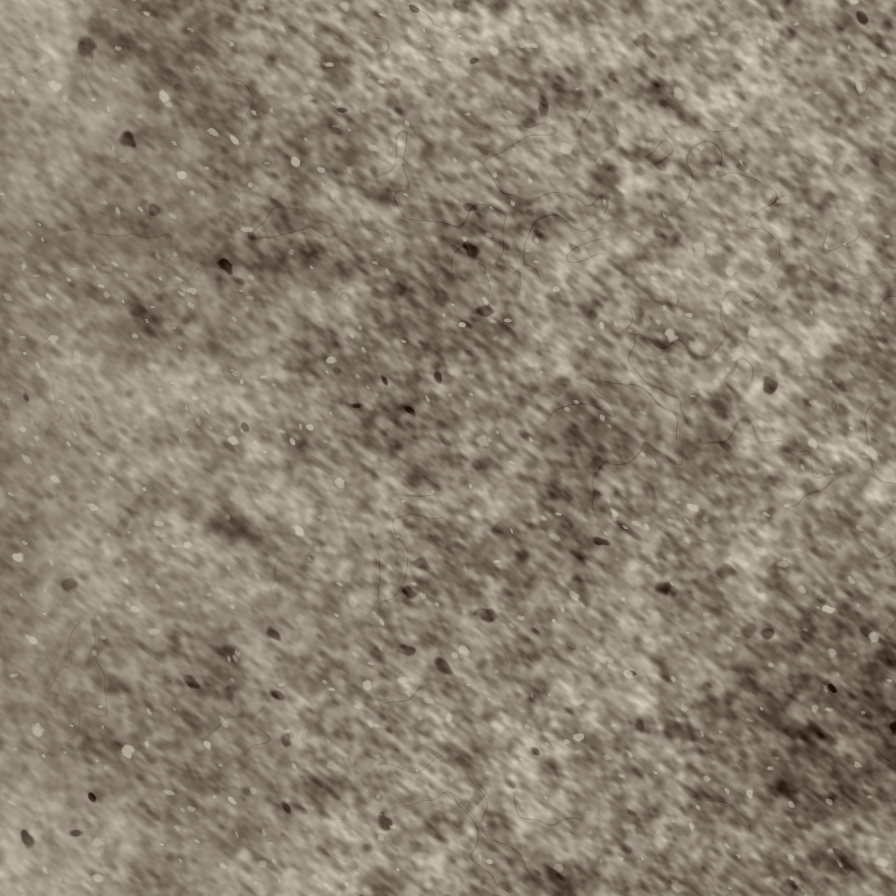
Write a WebGL 1 fragment shader that draws this texture.

```glsl
precision highp float;
uniform vec2 u_resolution;

#define GRAIN_ANGLE -0.66
#define BASE_TONE 0.56
#define CLOUD_CONTRAST 1.0
#define MOTTLE_CONTRAST 0.85
#define GRAIN_CONTRAST 0.62
#define FINE_CONTRAST 0.34
#define SMUDGE_DEPTH 0.55
#define PIT_DEPTH 0.85
#define CHIP_LIGHT 0.75
#define DARK_EARTH vec3(0.33, 0.28, 0.23)
#define PALE_DUST vec3(0.69, 0.65, 0.59)

float hash(vec2 p) {
  vec3 q = fract(vec3(p.xyx) * 0.1031);
  q += dot(q, q.yzx + 33.33);
  return fract((q.x + q.y) * q.z);
}

vec2 hash2(vec2 p) {
  return vec2(hash(p + 17.0), hash(p + 71.0));
}

float noise(vec2 p) {
  vec2 i = floor(p), f = fract(p);
  f = f * f * (3.0 - 2.0 * f);
  return mix(mix(hash(i), hash(i + vec2(1, 0)), f.x),
             mix(hash(i + vec2(0, 1)), hash(i + vec2(1, 1)), f.x), f.y);
}

float fbm(vec2 p) {
  float sum = 0.0, weight = 0.533;
  for (int i = 0; i < 4; i++) {
    sum += weight * noise(p);
    p = mat2(1.6, 1.2, -1.2, 1.6) * p + 19.7;
    weight *= 0.5;
  }
  return sum;
}

mat2 rotation(float a) {
  return mat2(cos(a), -sin(a), sin(a), cos(a));
}

// One ragged oval in some grid cells; radius is in canvas units
float scatter(vec2 p, float cells, float density, float radius, float softness, float seed) {
  vec2 id = floor(p * cells);
  vec2 key = id + seed;
  vec2 center = (id + 0.3 + 0.4 * hash2(key)) / cells;
  vec2 d = rotation((hash(key + 5.0) - 0.5) * 1.4) * (p - center);
  float size = radius * mix(0.5, 1.0, hash(key + 9.0));
  d.y *= mix(1.2, 2.2, hash(key + 13.0));
  float ragged = (noise(p * 1.6 / radius + seed) - 0.5) * 0.7;
  float shape = 1.0 - smoothstep(1.0 - softness, 1.0 + softness, length(d) / size + ragged);
  return shape * step(hash(key + 29.0), density) * mix(0.5, 1.0, hash(key + 41.0));
}

void main() {
  vec2 p = gl_FragCoord.xy / min(u_resolution.x, u_resolution.y);
  vec2 g = rotation(GRAIN_ANGLE) * p + 3.0;

  // Broad stains, paler and smoother towards the left
  vec2 warp = vec2(fbm(p * 6.0 + 4.0), fbm(p * 6.0 + 31.0)) - 0.5;
  float clouds = fbm(p * 4.2 + warp * 0.9 + 8.0) - 0.5;
  float pale = 1.0 - smoothstep(0.0, 0.5, p.x + warp.x * 0.4);
  float rough = mix(1.12, 0.62, pale);

  // Crumbly patches and streaked grain
  float mottle = fbm(p * 26.0 + warp * 3.0) - 0.5;
  float grain = noise(g * vec2(75.0, 145.0)) - 0.5;
  float fine = noise(g * vec2(135.0, 250.0) + 43.0) - 0.5;
  float tone = BASE_TONE + CLOUD_CONTRAST * clouds + 0.17 * pale;
  tone += rough * (MOTTLE_CONTRAST * mottle + GRAIN_CONTRAST * grain + FINE_CONTRAST * fine);

  // Small dark flecks and short hairline cracks
  float flecks = smoothstep(0.74, 0.95, noise(g * vec2(48.0, 85.0) + 11.0));
  float crackLine = abs(noise(p * 19.0 + warp * 5.0 + 60.0) - 0.5);
  float cracks = (1.0 - smoothstep(0.0, 0.025, crackLine)) * smoothstep(0.56, 0.72, noise(p * 11.0 + 90.0));
  tone -= rough * (0.3 * flecks + 0.2 * cracks);

  // Soft smudges, deep pits and bright chips
  tone -= SMUDGE_DEPTH * scatter(g, 9.0, 0.24, 0.030, 0.6, 3.0);
  tone -= PIT_DEPTH * scatter(g, 23.0, 0.09, 0.011, 0.35, 57.0);
  float chips = scatter(g, 31.0, 0.13, 0.0075, 0.35, 101.0);
  float crumbs = scatter(g, 62.0, 0.13, 0.0042, 0.45, 211.0);
  tone = mix(tone, 1.35, CHIP_LIGHT * max(chips, 0.8 * crumbs));

  gl_FragColor = vec4(mix(DARK_EARTH, PALE_DUST, clamp(tone, -0.6, 1.5)), 1.0);
}
```
